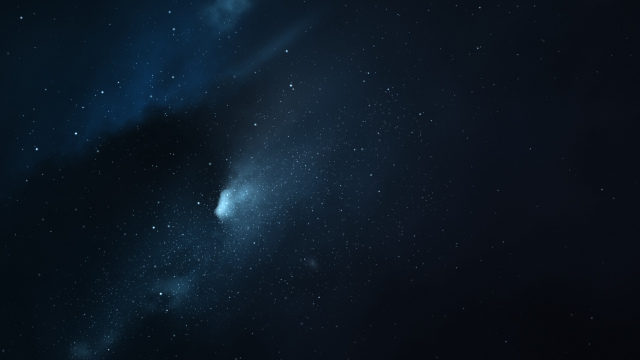
Reproduce this background procedurally as a Shadertoy shader.

```glsl
// A dark blue nebula with a small bright core, a ridge of dust and scattered stars.
// Rotated Gaussian glows are broken up by fractal noise; stars come from jittered
// grids whose density follows the diagonal star band.

float hash(vec2 p) {
    vec3 q = fract(p.xyx * vec3(0.1031, 0.1030, 0.0973));
    q += dot(q, q.yzx + 33.33);
    return fract((q.x + q.y) * q.z);
}

float noise(vec2 p) {
    vec2 i = floor(p), f = fract(p);
    f = f * f * (3.0 - 2.0 * f);
    return mix(mix(hash(i), hash(i + vec2(1, 0)), f.x),
               mix(hash(i + vec2(0, 1)), hash(i + vec2(1, 1)), f.x), f.y);
}

// Fractal noise, stretched in contrast to fill 0 to 1
float fbm(vec2 p) {
    float sum = 0.0, amp = 0.5;
    for (int i = 0; i < 6; i++) {
        sum += amp * noise(p);
        p = mat2(1.6, 1.2, -1.2, 1.6) * p + 7.3;
        amp *= 0.5;
    }
    return smoothstep(0.15, 0.83, sum);
}

// Gaussian glow, its long axis turned by angle
float glow(vec2 p, vec2 center, float angle, vec2 size) {
    vec2 d = p - center;
    float c = cos(angle), s = sin(angle);
    d = vec2(c * d.x + s * d.y, c * d.y - s * d.x) / size;
    return exp(-dot(d, d));
}

// One soft star per chosen cell of a jittered grid
float stars(vec2 p, float cells, float density, float radius) {
    vec2 id = floor(p * cells);
    vec2 seed = id + cells * 3.0;
    vec2 spot = 0.2 + 0.6 * vec2(hash(seed + 11.0), hash(seed + 47.0));
    float d = length(p - (id + spot) / cells);
    float shine = 0.15 + 0.85 * pow(hash(seed + 83.0), 3.0);
    return step(hash(seed), density) * shine * exp(-d * d / (radius * radius));
}

void mainImage(out vec4 fragColor, in vec2 fragCoord) {
    vec2 p = fragCoord / iResolution.y;
    p.x *= 1.7778 * iResolution.y / iResolution.x;

    // Noise at cloud, wisp and grain scale; wisps stretch along the diagonal
    float cloud = fbm(p * 3.5 + 2.0);
    vec2 along = vec2(p.x + p.y, (p.y - p.x) * 2.0);
    float wisp = fbm(along * 3.5 + cloud * 0.8);
    float fine = fbm(p * 24.0);
    vec2 warped = p + (vec2(cloud, wisp) - 0.5) * 0.09;

    // Night sky, teal at left and nearly neutral at right
    vec3 color = mix(vec3(0.022, 0.060, 0.092), vec3(0.042, 0.060, 0.098),
                     smoothstep(0.2, 1.2, p.x));
    color += vec3(0.012, 0.034, 0.046) * glow(warped, vec2(1.05, 0.92), 0.3, vec2(0.60, 0.38));
    color *= 0.82 + 0.30 * cloud + 0.10 * wisp;

    // Blue cloud in the upper left, fading into the dust ridge
    float ridge = p.y - 0.62 - 0.42 * (p.x - 0.30) + (cloud - 0.5) * 0.07
                + (wisp - 0.5) * 0.06 + (fine - 0.5) * 0.03;
    float above = smoothstep(-0.06, 0.08, ridge);
    float blue = glow(warped, vec2(0.42, 0.76), 0.82, vec2(0.36, 0.15));
    color += vec3(0.008, 0.095, 0.180) * blue * above * (0.45 + 0.8 * wisp);
    color += vec3(0.010, 0.042, 0.066) * glow(warped, vec2(0.33, 0.88), 0.5, vec2(0.45, 0.25)) * above;
    color += vec3(0.13, 0.25, 0.29) * glow(warped, vec2(0.665, 1.0), 0.7, vec2(0.08, 0.05)) * (0.2 + fine);
    color += vec3(0.04, 0.085, 0.11) * glow(p, vec2(0.73, 0.85), 0.62, vec2(0.14, 0.022)) * (0.3 + wisp);

    // Wide central haze, grey dust and the diagonal star band
    float haze = glow(warped, vec2(0.86, 0.50), 0.6, vec2(0.36, 0.27));
    float band = glow(warped, vec2(0.48, 0.27), 0.76, vec2(0.38, 0.12));
    color += vec3(0.042, 0.092, 0.125) * haze * (0.55 + 0.6 * cloud);
    color += vec3(0.022, 0.080, 0.115) * band * (0.45 + 0.7 * wisp);
    color += vec3(0.075, 0.080, 0.085) * glow(warped, vec2(0.73, 0.63), 0.9, vec2(0.22, 0.11)) * (0.3 + 0.8 * wisp);
    color += vec3(0.07, 0.12, 0.145) * glow(warped, vec2(0.43, 0.17), 0.75, vec2(0.16, 0.03)) * fine * (0.4 + wisp);
    color += vec3(0.09, 0.16, 0.19) * glow(p, vec2(0.225, 0.025), 0.5, vec2(0.03, 0.022)) * fine;

    // Dark dust under the ridge and beside the core
    float dust = glow(warped, vec2(0.42, 0.57), 0.55, vec2(0.26, 0.10));
    color *= 1.0 - 0.28 * dust * (1.0 - above);
    color += vec3(0.014, 0.010, 0.010) * dust * wisp;
    color *= 1.0 - 0.30 * glow(warped, vec2(0.565, 0.48), 1.2, vec2(0.07, 0.04));

    // Bright core; its ragged left edge softens upward into the haze
    float rise = max(p.y - 0.46, 0.0);
    float edge = p.x - 0.602 - 0.22 * max(p.y - 0.40, 0.0) + (fine - 0.5) * 0.035
               + (cloud - 0.5) * 0.4 * rise;
    float lit = smoothstep(-0.006 - 0.5 * rise, 0.014 + 0.6 * rise, edge);
    float halo = glow(warped, vec2(0.67, 0.48), 0.9, vec2(0.13, 0.085));
    float core = glow(p, vec2(0.640, 0.445), 0.9, vec2(0.075, 0.050));
    float tip = glow(p, vec2(0.614, 0.425), 1.2, vec2(0.045, 0.017));
    color += lit * (vec3(0.075, 0.115, 0.135) * halo * (0.25 + 0.6 * wisp + 0.4 * fine)
           + vec3(0.20, 0.32, 0.37) * core * (0.25 + 0.95 * fine)
           + vec3(0.26, 0.31, 0.32) * tip * (0.4 + 0.8 * fine));

    // Small hazy knot below the haze
    color += vec3(0.13, 0.17, 0.19) * glow(p, vec2(0.866, 0.272), 2.1, vec2(0.018, 0.011)) * (0.3 + fine);

    // Star dust in four sizes, thick in the band and sparse at right
    float crowd = clamp(band + 0.45 * haze + 0.2 * blue, 0.0, 1.0) * (0.4 + 0.9 * wisp);
    float leftSide = 1.0 - smoothstep(0.75, 1.1, p.x);
    float dots = 0.28 * stars(p + 1.7, 150.0, 0.45 * crowd, 0.0016)
               + 0.50 * stars(p, 88.0, 0.01 + 0.28 * crowd, 0.0017)
               + 0.80 * stars(p + 3.1, 43.0, 0.008 + 0.14 * crowd, 0.0020)
               + 1.40 * stars(p + 5.7, 19.0, 0.006 + 0.10 * leftSide, 0.0027);
    color += vec3(0.72, 0.90, 1.0) * dots;

    // Fall-off towards the lower right and the borders, with faint grain
    color *= 1.0 - 0.30 * smoothstep(0.65, 1.5, p.x) * (1.0 - smoothstep(0.0, 0.7, p.y));
    vec2 border = p / vec2(1.7778, 1.0) - 0.5;
    color *= 1.0 - 0.45 * dot(border, border);
    color += (hash(floor(p * 430.0)) - 0.5) * (0.005 + 0.012 * crowd + 0.04 * core * lit);
    fragColor = vec4(max(color, 0.0), 1.0);
}
```
